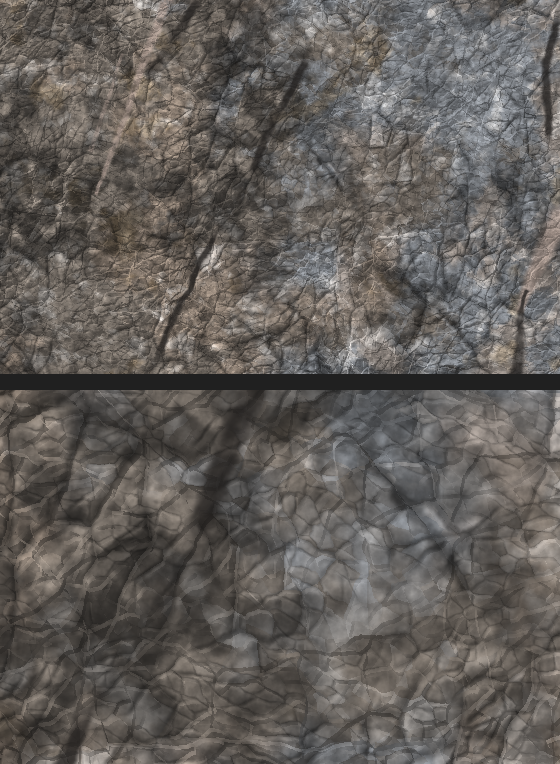
Top: the whole. Bottom: its middle third, enlarged.
A Shadertoy shader for this texture:

```glsl
// A weathered rock face: brown, stained stone on the left, blue-grey on the right.
// Tilted Voronoi facets at four scales plus fractal noise form a relief, lit from
// the upper left; stains, mineral veins and dark fissures are laid over it.

vec2 hash2(vec2 p) {
    vec3 q = fract(p.xyx * vec3(0.1031, 0.1030, 0.0973));
    q += dot(q, q.yzx + 33.33);
    return fract((q.xx + q.yz) * q.zy);
}

float noise(vec2 p) {
    vec2 i = floor(p), f = fract(p);
    f = f * f * (3.0 - 2.0 * f);
    float low = mix(hash2(i).x, hash2(i + vec2(1, 0)).x, f.x);
    float high = mix(hash2(i + vec2(0, 1)).x, hash2(i + vec2(1, 1)).x, f.x);
    return mix(low, high, f.y);
}

float fbm(vec2 p) {
    float sum = 0.0, amp = 0.52;
    for (int i = 0; i < 5; i++) {
        sum += amp * noise(p);
        p = mat2(0.8, 0.6, -0.6, 0.8) * p * 2.03 + 17.3;
        amp *= 0.5;
    }
    return sum;
}

// Bends straight shapes into broken, natural outlines
vec2 warp(vec2 p) {
    vec2 coarse = vec2(noise(p * 5.0), noise(p * 5.0 + 31.0)) - 0.5;
    vec2 fine = vec2(fbm(p * 26.0), fbm(p * 26.0 + 57.0)) - 0.5;
    return p + 0.06 * coarse + 0.018 * fine;
}

// Angular fragments: x = tilted plane, y = distance to the joint, z = tone
vec3 fragments(vec2 p) {
    vec2 cell = floor(p), f = fract(p), nearest = vec2(0), id = vec2(0);
    float d1 = 8.0, d2 = 8.0;
    for (int y = -1; y <= 1; y++)
    for (int x = -1; x <= 1; x++) {
        vec2 g = vec2(x, y);
        vec2 r = g + hash2(cell + g) - f;
        float d = length(r);
        if (d < d1) { d2 = d1; d1 = d; nearest = r; id = cell + g; }
        else d2 = min(d2, d);
    }
    vec2 rnd = hash2(id + 71.7);
    return vec3(dot(nearest, rnd - 0.5), d2 - d1, hash2(id + 13.1).y);
}

// x = height, y = crease darkness, z = fragment tone around zero
vec3 relief(vec2 p) {
    vec2 q = warp(p) + 3.0;
    vec3 sum = vec3(0.024 * fbm(p * 42.0), 0, 0);
    float freq = 6.5, joint = 0.3;
    for (int i = 0; i < 4; i++) {
        q = mat2(0.62, 0.785, -0.785, 0.62) * q + 1.7;
        vec3 s = fragments(q * freq * vec2(0.85, 1.4));
        float open = smoothstep(0.42, 0.72, noise(q * freq * 0.8 + 20.0));
        sum.x += (s.x + 0.16 * open * smoothstep(0.0, 0.3, s.y)) / freq;
        sum.y += joint * open * (1.0 - smoothstep(0.0, 0.2, s.y));
        sum.z += 0.45 * (s.z - 0.5);
        freq *= 2.1;
        joint *= 0.8;
    }
    return sum;
}

// Soft line from a to b whose half width runs from wa to wb
float streak(vec2 p, vec2 a, vec2 b, float wa, float wb) {
    vec2 ab = b - a;
    float t = clamp(dot(p - a, ab) / dot(ab, ab), 0.0, 1.0);
    float w = mix(wa, wb, t);
    return 1.0 - smoothstep(0.3 * w, w, length(p - a - t * ab));
}

void mainImage(out vec4 fragColor, in vec2 fragCoord) {
    vec2 p = fragCoord / iResolution.y;
    vec2 bent = warp(p);
    vec2 slight = mix(p, bent, 0.4);
    float patchy = fbm(p * 7.0 + 5.0), mottle = fbm(p * 24.0 + 9.0);
    float grit = fbm(p * 75.0 + 3.0);

    // Relief and its slope towards the light
    vec3 rock = relief(p);
    float eps = 0.004;
    float slope = (rock.x - relief(p + eps * vec2(-0.5, 0.86)).x) / eps;
    slope = clamp(slope, -1.5, 1.6) * mix(0.5, 1.3, noise(p * 6.0 + 11.0));

    // Mineral colours
    float blue = smoothstep(0.5, 1.2, p.x + 1.5 * (patchy - 0.5) + 0.5 * rock.z);
    vec3 col = mix(vec3(0.45, 0.42, 0.39), vec3(0.45, 0.464, 0.483), blue);
    float tan_ = smoothstep(0.5, 0.7, fbm(p * 6.0 + 40.0) + 0.15 * rock.z);
    col = mix(col, vec3(0.55, 0.485, 0.43), 0.55 * tan_);
    float pale = smoothstep(0.5, 0.8, mottle + 0.3 * rock.z);
    col = mix(col, vec3(0.68, 0.67, 0.66), 0.55 * pale);
    float ochre = 0.7 * smoothstep(0.62, 0.75, fbm(p * 8.0 + 83.0));
    ochre = max(ochre, 1.0 - smoothstep(0.02, 0.13, length(bent - vec2(0.31, 0.4))));
    col = mix(col, vec3(0.55, 0.45, 0.31), 0.5 * ochre * smoothstep(0.35, 0.6, mottle));

    // Lighting, joints and grain
    col *= 1.0 + 0.13 * slope + 0.24 * rock.z;
    col *= 1.0 - min(rock.y, 0.45);
    col *= 0.73 + 0.62 * grit;

    // Dark weathering, strongest on the left
    float stain = smoothstep(0.48, 0.68, fbm(p * 4.5 + 62.0) + 0.13 - 0.14 * p.x);
    col = mix(col, col * 0.42 + 0.035, 0.8 * stain * smoothstep(0.28, 0.55, mottle));

    // Pale veins and a wedge of light stone
    float vein = streak(slight, vec2(0.26, 0.48), vec2(0.46, 1.02), 0.007, 0.02);
    vein = max(vein, 0.7 * streak(slight, vec2(0.25, 0.6), vec2(0.33, 0.85), 0.009, 0.006));
    vein *= mix(0.5, 1.0, smoothstep(0.3, 0.5, grit));
    vein = max(vein, streak(slight, vec2(1.40, 0.18), vec2(1.49, 0.42), 0.018, 0.045));
    col = mix(col, vec3(0.62, 0.555, 0.52) * (0.8 + 0.1 * slope + 0.4 * grit), 0.8 * vein);

    // Fissures
    float gap = streak(bent, vec2(0.36, -0.02), vec2(0.63, 0.45), 0.016, 0.012);
    gap = max(gap, streak(bent, vec2(0.63, 0.45), vec2(0.82, 0.88), 0.02, 0.014));
    gap = max(gap, streak(bent, vec2(1.37, -0.02), vec2(1.43, 0.24), 0.028, 0.008));
    gap = max(gap, streak(bent, vec2(1.48, 0.62), vec2(1.47, 1.02), 0.016, 0.01));
    gap = max(gap, streak(bent, vec2(0.42, 0.8), vec2(0.53, 1.0), 0.02, 0.012));
    col = mix(col, vec3(0.13, 0.12, 0.115), 0.75 * gap * smoothstep(0.25, 0.5, patchy));

    fragColor = vec4(clamp(col, 0.0, 1.0), 1.0);
}
```
